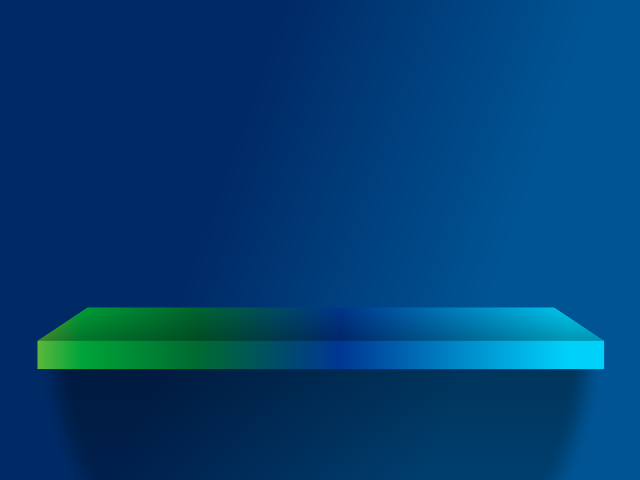
This background is drawn by a Shadertoy shader. Its source:

```glsl
// A glossy slab shelf, green to cyan, with a soft shadow on a blue diagonal gradient.

// Linear ramp from 0 at a to 1 at b.
float ramp(float a, float b, float x) {
    return clamp((x - a) / (b - a), 0.0, 1.0);
}

// Colour running along the slab from left to right.
vec3 slabColor(float x) {
    vec3 color = mix(vec3(0.36, 0.72, 0.235), vec3(0.0, 0.645, 0.225), ramp(-0.588, -0.498, x));
    color = mix(color, vec3(0.0, 0.42, 0.19), ramp(-0.498, -0.259, x));
    color = mix(color, vec3(0.0, 0.215, 0.575), ramp(-0.259, 0.042, x));
    return mix(color, vec3(0.0, 0.82, 0.98), ramp(0.042, 0.514, x));
}

void mainImage(out vec4 fragColor, in vec2 fragCoord) {
    // Canvas heights: x is centred, y rises from the lower edge.
    vec2 p = (fragCoord - vec2(0.5 * iResolution.x, 0.0)) / iResolution.y;
    float soft = 0.6 / iResolution.y;
    float side = abs(p.x - 0.0017);
    float bottomY = 0.231, foldY = 0.290, backY = 0.3594;

    // Diagonal backdrop
    vec3 color = mix(vec3(0.0, 0.165, 0.400), vec3(0.0, 0.330, 0.580),
                     ramp(-0.428, 0.220, p.x - 0.36 * p.y));

    // Shadow that narrows and fades below the slab
    float depth = ramp(bottomY, 0.0, p.y);
    float shadowWidth = 0.590 - 0.060 * pow(depth, 1.7);
    float shadow = smoothstep(shadowWidth, shadowWidth - 0.075, side);
    shadow *= 1.0 - smoothstep(bottomY - soft, bottomY + soft, p.y);
    color *= 1.0 - shadow * mix(0.38, 0.25, depth);

    // Slab outline: a straight front below a tapering top face
    float topDepth = ramp(foldY, backY, p.y);
    float halfWidth = mix(0.5903, 0.4861, topDepth);
    float slab = 1.0 - smoothstep(-soft, soft, side - halfWidth);
    slab *= smoothstep(-soft, soft, p.y - bottomY) * smoothstep(-soft, soft, backY - p.y);

    // The top face darkens towards the fold
    float topFace = smoothstep(-soft, soft, p.y - foldY);
    float shade = topFace * mix(0.29, 0.05, topDepth);
    color = mix(color, slabColor(p.x) * (1.0 - shade), slab);

    fragColor = vec4(color, 1.0);
}
```
